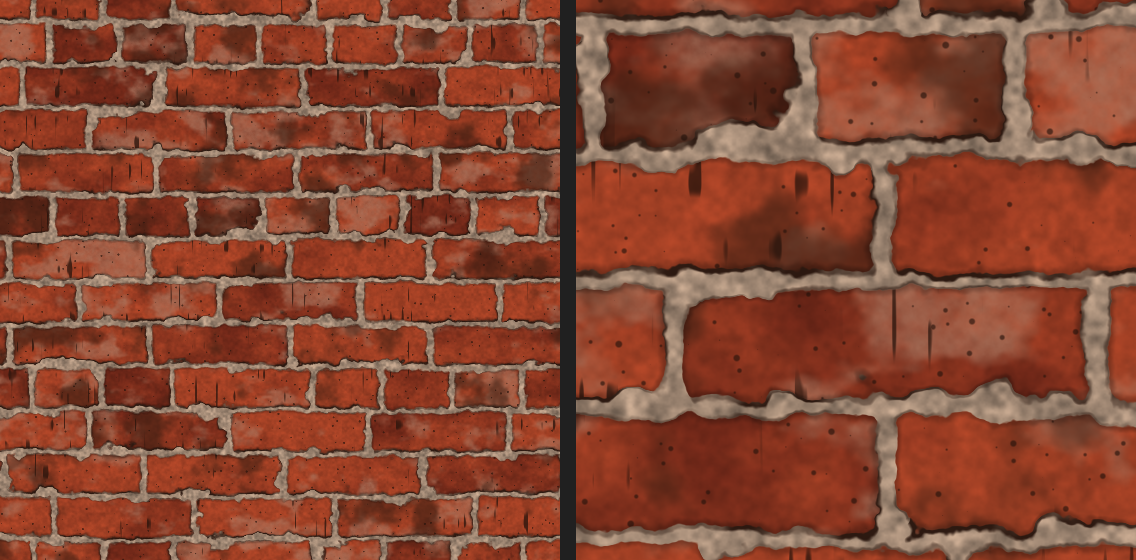
Left: the whole. Right: its middle third, enlarged.
Give the GLSL for this texture, as a Shadertoy shader.

```glsl
// Weathered red brick wall: stretcher courses with a header course every fourth row, pale ragged mortar.
#define ROWS 13.0
#define STRETCHERS 4.0
#define FIRST_JOINT 0.039
#define JOINT vec2(0.0062, 0.0054)
#define RAGGED 0.013
#define CHIPPING 0.012
#define WEAR 0.62
#define BRICK_RED vec3(0.645, 0.255, 0.145)
#define BRICK_DARK vec3(0.44, 0.155, 0.095)
#define BLOOM vec3(0.68, 0.49, 0.40)
#define MORTAR vec3(0.72, 0.61, 0.52)
#define SHADOW vec3(0.15, 0.075, 0.045)

// Position of the first upright joint in each course, in stretcher lengths
const float courseShift[13] = float[13](0.354, 0.161, 0.635, 0.115, 0.375, 0.063, 0.568,
                                        0.068, 0.229, 0.635, 0.026, 0.390, 0.240);

float hash(vec2 p) {
    vec3 q = fract(p.xyx * 0.1031);
    q += dot(q, q.yzx + 33.33);
    return fract((q.x + q.y) * q.z);
}

float noise(vec2 p) {
    vec2 i = floor(p), f = fract(p);
    f = f * f * (3.0 - 2.0 * f);
    return mix(mix(hash(i), hash(i + vec2(1, 0)), f.x),
               mix(hash(i + vec2(0, 1)), hash(i + vec2(1, 1)), f.x), f.y);
}

float fbm(vec2 p) {
    float sum = 0.0, amp = 0.5;
    for (int i = 0; i < 4; i++) {
        sum += amp * noise(p);
        p = p * 2.03 + 17.3;
        amp *= 0.5;
    }
    return sum;
}

// Cellular noise: distance to the nearest pit, whose size varies
float pits(vec2 p) {
    vec2 cell = floor(p);
    float nearest = 1.0;
    for (int j = -1; j <= 1; j++)
        for (int i = -1; i <= 1; i++) {
            vec2 c = cell + vec2(i, j);
            vec2 center = c + vec2(hash(c), hash(c + 41.7));
            nearest = min(nearest, length(p - center) + 0.45 * hash(c + 83.1));
        }
    return nearest;
}

float roundBox(vec2 p, vec2 halfSize, float radius) {
    vec2 q = abs(p) - halfSize + radius;
    return length(max(q, 0.0)) + min(max(q.x, q.y), 0.0) - radius;
}

void mainImage(out vec4 fragColor, in vec2 fragCoord) {
    vec2 p = fragCoord / iResolution.xy;
    p.y = 1.0 - p.y;
    float soft = 1.0 / iResolution.y;

    // Ragged edges and slightly wavy courses
    vec2 w = p + RAGGED * (vec2(fbm(p * 60.0), fbm(p * 60.0 + 31.0)) - 0.47);
    w.y += 0.0016 * sin(6.2832 * p.x + 9.0 * p.y) + 0.001 * sin(18.85 * p.x + 40.0 * p.y);

    // Course and brick lookup
    float y = (w.y - FIRST_JOINT) * ROWS;
    float row = mod(floor(y), ROWS);
    bool header = mod(row, 4.0) < 0.5;
    float count = header ? 2.0 * STRETCHERS : STRETCHERS;
    float x = (w.x - courseShift[int(row + 0.5)] / STRETCHERS) * count;
    float column = mod(floor(x), count);
    vec2 cell = vec2(fract(x), fract(y));
    vec2 size = 1.0 / vec2(count, ROWS);

    // The lower header courses hold one full stretcher
    if (header && row > 7.5 && (column == 2.0 || column == 3.0)) {
        cell.x = 0.5 * (cell.x + column - 2.0);
        size.x *= 2.0;
        column = 2.0;
    }
    vec2 id = vec2(column, row) * 3.7 + 5.0;
    float tone = hash(id), age = hash(id + 19.3), soot = hash(id + 57.9);

    // Brick outline with chipped edges, and its shadow thrown downwards
    vec2 local = (cell - 0.5) * size;
    vec2 halfSize = 0.5 * size - JOINT - 0.0012 * (soot - 0.5);
    float chip = CHIPPING * smoothstep(0.58, 0.80, fbm(p * 22.0 + id) + 0.08 * age);
    float d = roundBox(local, halfSize, 0.004) + chip;
    float shadowDist = roundBox(local - vec2(0.0014, 0.0030), halfSize, 0.004) + chip;

    // Fired clay: tone per brick, mottling, grain
    float grain = noise(p * 230.0);
    float mottle = fbm(p * vec2(16.0, 24.0) + id * 2.0);
    vec3 brick = mix(BRICK_RED, BRICK_DARK, clamp(1.1 * tone * tone + 1.8 * (mottle - 0.52), 0.0, 1.0));
    brick *= 0.86 + 0.28 * fbm(p * 110.0 + 7.0) + 0.12 * (grain - 0.5);

    // Pale bloom, soot, upright scratches and pits
    float bloom = smoothstep(0.58, 0.80, fbm(p * vec2(20.0, 28.0) + id * 5.0) + 0.24 * age * age);
    brick = mix(brick, BLOOM, WEAR * bloom * (0.55 + 0.7 * fbm(p * 130.0)));
    float stain = smoothstep(0.56, 0.76, fbm(p * 15.0 + id * 9.0) + 0.14 * soot * soot);
    brick = mix(brick, SHADOW * 1.5, 0.6 * stain);
    float scratch = smoothstep(0.83, 0.94, noise(p * vec2(190.0, 26.0) + id))
                  * smoothstep(0.48, 0.62, noise(p * 17.0 + 63.0));
    float pit = smoothstep(0.20, 0.10, pits(p * 75.0));
    brick = mix(brick, SHADOW, max(0.75 * scratch, 0.65 * pit));
    brick *= 1.0 - 0.25 * smoothstep(-0.005, 0.0, d);

    // Sandy mortar with broken shadow lines
    vec3 mortar = MORTAR * (0.62 + 0.52 * fbm(p * 95.0 + 3.0) + 0.28 * (grain - 0.5));
    float broken = smoothstep(0.25, 0.60, fbm(p * vec2(32.0, 50.0) + 11.0));
    float shade = smoothstep(0.0012, -0.0012, shadowDist) * (0.35 + 0.6 * broken);
    float rim = 0.55 * broken * smoothstep(0.0022, 0.0, abs(d - 0.0006));
    mortar = mix(mortar, SHADOW, max(shade, rim));

    vec3 color = mix(brick, mortar, smoothstep(-soft, soft, d));
    fragColor = vec4(clamp(color, 0.0, 1.0), 1.0);
}
```
